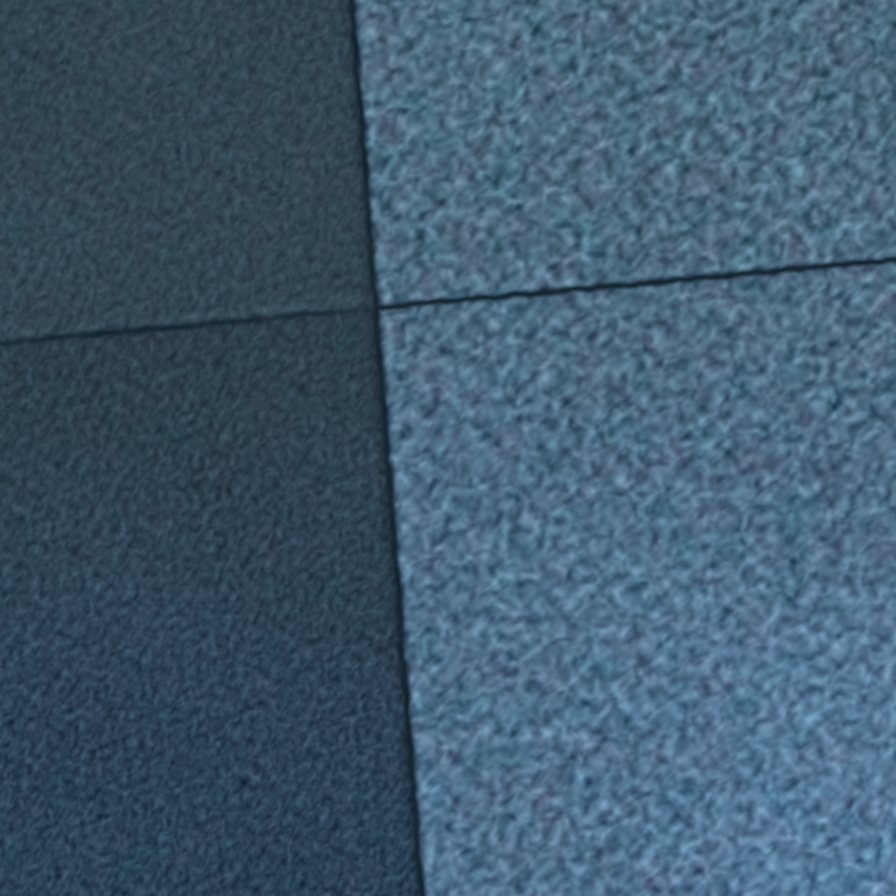
Write a WebGL 1 fragment shader that draws this texture.

```glsl
precision highp float;
// Four speckled stone tiles, dark on the left and blue-grey on the right, split by slanted seams.
uniform vec2 u_resolution;

// Seams: x = base + slope * y for the upright one, y = base + slope * x for the level one
const vec2 UPRIGHT = vec2(0.471, -0.078);
const vec2 LEVEL = vec2(0.617, 0.093);
const float SEAM_WIDTH = 0.0040;
const float SEAM_WOBBLE = 0.0030;
const vec3 SEAM_COLOR = vec3(0.065, 0.125, 0.175);

// Tile colours
const vec3 DARK_TOP = vec3(0.198, 0.272, 0.325);
const vec3 DARK_BOTTOM = vec3(0.168, 0.258, 0.335);
const vec3 PALE_TOP = vec3(0.300, 0.415, 0.495);
const vec3 PALE_BOTTOM = vec3(0.312, 0.438, 0.550);

// Speckle
const float PALE_FREQUENCY = 66.0;
const float DARK_FREQUENCY = 92.0;
const float PALE_CONTRAST = 0.31;
const float DARK_CONTRAST = 0.145;
const float TINT_STRENGTH = 0.045;

vec2 hash2(vec2 p) {
  vec2 q = vec2(dot(p, vec2(127.1, 311.7)), dot(p, vec2(269.5, 183.3)));
  return fract(sin(q) * 43758.5453) * 2.0 - 1.0;
}

// Gradient noise, roughly -0.7 to 0.7
float noise(vec2 p) {
  vec2 i = floor(p);
  vec2 f = p - i;
  vec2 u = f * f * f * (f * (f * 6.0 - 15.0) + 10.0);
  float a = dot(hash2(i), f);
  float b = dot(hash2(i + vec2(1.0, 0.0)), f - vec2(1.0, 0.0));
  float c = dot(hash2(i + vec2(0.0, 1.0)), f - vec2(0.0, 1.0));
  float d = dot(hash2(i + vec2(1.0, 1.0)), f - vec2(1.0, 1.0));
  return mix(mix(a, b, u.x), mix(c, d, u.x), u.y);
}

// Blotchy flecks: gently bent noise with a finer and a broader layer
float flecks(vec2 p) {
  vec2 bend = vec2(noise(p * 0.5 + 17.0), noise(p * 0.5 + 43.0));
  vec2 q = p + bend * 0.5;
  return noise(q) * 0.85 + noise(q * 1.7 + 7.3) * 0.45 + noise(p * 0.45 + 29.0) * 0.2;
}

// Turns and squeezes the plane so that flecks lean along a diagonal
vec2 lean(vec2 p, float angle, float squeeze) {
  float c = cos(angle);
  float s = sin(angle);
  return vec2(c * p.x + s * p.y, (c * p.y - s * p.x) * squeeze);
}

float band(float d, float center, float width) {
  float t = (d - center) / width;
  return exp(-t * t);
}

void main() {
  vec2 uv = gl_FragCoord.xy / u_resolution;
  float pixel = 1.0 / min(u_resolution.x, u_resolution.y);

  // Signed distances to the seams: right of the upright, above the level
  float wobble = SEAM_WOBBLE * (noise(uv * 46.0 + 5.0) + 0.5 * noise(uv * 95.0 + 9.0));
  float across = uv.x - UPRIGHT.x - UPRIGHT.y * uv.y + wobble;
  float above = uv.y - LEVEL.x - LEVEL.y * uv.x + wobble;
  float edge = 0.001 + pixel;
  float pale = smoothstep(-edge, edge, across);
  float upper = smoothstep(-edge, edge, above);

  // Tile base with a slow drift of light
  vec3 darkTile = mix(DARK_BOTTOM, DARK_TOP, smoothstep(0.0, 0.75, uv.y));
  vec3 paleTile = mix(PALE_BOTTOM, PALE_TOP, smoothstep(0.1, 0.85, uv.y));
  float corner = smoothstep(0.55, 1.0, uv.x) * smoothstep(0.5, 0.0, uv.y);
  paleTile += vec3(0.025, 0.040, 0.055) * corner;
  darkTile *= 1.0 - 0.08 * (1.0 - upper) * smoothstep(0.25, 0.62, uv.y);
  float cloud = noise(uv * 5.0 + 11.0);
  darkTile *= 1.0 + 0.08 * cloud;
  paleTile *= 1.0 + 0.07 * cloud;

  // Speckle on each stone
  float coarse = flecks(lean(uv, 0.75, 1.2) * PALE_FREQUENCY);
  float fine = flecks(lean(uv, 1.05, 1.35) * DARK_FREQUENCY + 60.0);
  float fineGain = DARK_CONTRAST * mix(1.2, 0.8, smoothstep(0.1, 0.7, uv.y));
  paleTile += vec3(0.86, 1.0, 1.04) * PALE_CONTRAST * coarse;
  darkTile += vec3(0.80, 1.0, 1.08) * fineGain * fine;
  vec3 color = mix(darkTile, paleTile, pale);

  // Faint rose, violet and teal patches
  float hue = noise(uv * 22.0 + 71.0) + 0.5 * noise(uv * 48.0 + 31.0);
  color += vec3(1.0, -0.35, -0.10) * hue * TINT_STRENGTH * mix(0.45, 1.0, pale);

  // Worn light rims beside the seams
  float rimBreak = max(0.0, 0.6 + 1.4 * noise(uv * 40.0 + 3.0));
  color += vec3(0.050, 0.060, 0.065) * band(across, 0.011, 0.005) * rimBreak;
  color += vec3(0.040, 0.050, 0.050) * band(above, 0.009, 0.004) * rimBreak;

  // Seams, with the level one broken and faint on the dark stone
  float upright = band(across, 0.0, SEAM_WIDTH + pixel * 0.3);
  float level = band(above, 0.0, SEAM_WIDTH * 0.9 + pixel * 0.3);
  float faint = 0.45 + 0.40 * band(uv.x, 0.16, 0.11) + 0.5 * noise(uv * 24.0 + 13.0);
  float strength = mix(clamp(faint, 0.0, 0.9), 0.92, pale);
  float wear = 0.88 + 0.3 * noise(uv * 30.0 + 19.0);
  color *= 1.0 - 0.12 * band(across, -0.004, 0.009);
  color = mix(color, SEAM_COLOR, clamp(max(upright * wear, level * strength), 0.0, 1.0));

  gl_FragColor = vec4(clamp(color, 0.0, 1.0), 1.0);
}
```
